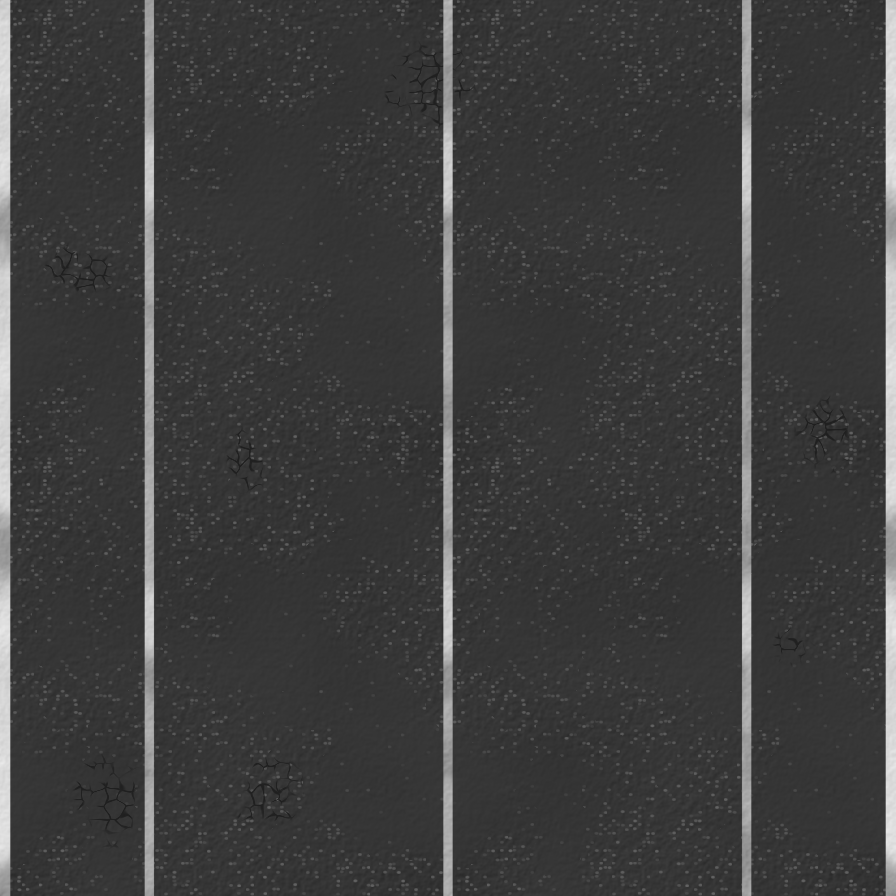
This texture is drawn by a three.js fragment shader. Its source:

```glsl
// Dark asphalt road surface with worn painted lane lines and small crack patches.
varying vec2 vUv;

const vec3 ASPHALT = vec3(0.203);
const vec3 STONE = vec3(0.43);
const vec3 CRACK = vec3(0.105);
const vec3 PAINT_WORN = vec3(0.57);
const vec3 PAINT_GREY = vec3(0.68);
const vec3 PAINT_FRESH = vec3(0.84);

const float TILES = 2.0;        // asphalt repeats across and down
const float LANES = 3.0;        // inner lines across
const float LINE_HALF = 0.0052;
const float EDGE_LINE = 0.0115;
const float SOFT = 0.0008;

float hash(vec2 p) {
  vec3 q = fract(p.xyx * 0.1031);
  q += dot(q, q.yzx + 33.33);
  return fract((q.x + q.y) * q.z);
}

vec2 hash2(vec2 p) {
  return vec2(hash(p), hash(p + 57.3));
}

// Value noise that wraps after the given number of cells
float noise(vec2 p, float period) {
  vec2 i = floor(p);
  vec2 f = fract(p);
  f = f * f * (3.0 - 2.0 * f);
  vec2 a = mod(i, period);
  vec2 b = mod(i + 1.0, period);
  return mix(mix(hash(a), hash(vec2(b.x, a.y)), f.x),
             mix(hash(vec2(a.x, b.y)), hash(b), f.x), f.y);
}

float fbm(vec2 p, float cells) {
  float sum = 0.0;
  float amp = 0.533;
  for (int i = 0; i < 4; i++) {
    sum += amp * noise(p * cells, cells);
    cells *= 2.0;
    amp *= 0.5;
  }
  return sum;
}

// Bumps lit from the upper left
float relief(vec2 p, float cells) {
  vec2 q = p * cells;
  return noise(q, cells) - noise(q + vec2(-0.5, 0.6), cells);
}

// Small bright stones, one possible in each cell
float stones(vec2 p, float cells, float density) {
  vec2 q = p * cells;
  vec2 id = mod(floor(q), cells);
  vec2 centre = 0.35 + 0.3 * hash2(id + 11.0);
  float dot1 = 1.0 - smoothstep(0.15, 0.55, length((fract(q) - centre) * vec2(0.8, 1.1)));
  return dot1 * step(1.0 - density, hash(id + 3.7)) * (0.3 + 0.7 * hash(id + 29.0));
}

// Gap between the two nearest cell points; zero along cell borders
float cellBorder(vec2 p) {
  vec2 id = floor(p);
  float near1 = 9.0;
  float near2 = 9.0;
  for (int y = -1; y <= 1; y++) {
    for (int x = -1; x <= 1; x++) {
      vec2 cell = id + vec2(float(x), float(y));
      float d = length(cell + 0.1 + 0.8 * hash2(cell) - p);
      near2 = min(near2, max(near1, d));
      near1 = min(near1, d);
    }
  }
  return near2 - near1;
}

// Scattered oval patches where the surface has broken
float crackPatch(vec2 uv, float cells, float wobble) {
  vec2 id = floor(uv * cells);
  vec2 centre = 0.3 + 0.4 * hash2(id + 7.0);
  vec2 radius = 0.09 + 0.15 * hash2(id + 19.0);
  float d = length((fract(uv * cells) - centre) / radius) + wobble;
  return (1.0 - smoothstep(0.7, 1.1, d)) * step(hash(id + 41.0), 0.4);
}

float band(float d, float halfWidth) {
  return 1.0 - smoothstep(halfWidth - SOFT, halfWidth + SOFT, d);
}

void main() {
  vec2 uv = vUv;
  vec2 tile = fract(uv * TILES);

  // Asphalt: broad stains, fine relief and drifts of stones
  float stain = fbm(tile, 4.0);
  float drift = smoothstep(0.42, 0.72, fbm(tile + 0.37, 5.0));
  float bump = relief(tile, 112.0) + 0.6 * relief(tile, 190.0);
  vec3 color = ASPHALT + 0.03 * (stain - 0.45) + bump * (0.014 + 0.022 * drift);
  color = mix(color, STONE, stones(tile, 104.0, 0.015 + 0.17 * drift) * (0.35 + 0.45 * drift));

  // Cracks
  vec2 warp = vec2(noise(uv * 90.0, 90.0), noise(uv * 90.0 + 31.0, 90.0)) - 0.5;
  float crack = 1.0 - smoothstep(0.04, 0.17, cellBorder(uv * 68.0 + 0.5 * warp));
  float broken = smoothstep(0.25, 0.45, noise(uv * 60.0, 60.0));
  color = mix(color, CRACK, 0.8 * crack * broken * crackPatch(uv, 5.0, 0.8 * warp.x));

  // Inner lines: grey paint with a fresher stretch in each tile
  float wear = fbm(uv, 20.0);
  float fresh = smoothstep(0.5, 0.57, tile.y) * (1.0 - smoothstep(0.66, 0.76, tile.y));
  vec3 innerPaint = mix(PAINT_WORN, PAINT_GREY, smoothstep(0.3, 0.65, wear));
  innerPaint = mix(innerPaint, PAINT_FRESH, 0.75 * fresh) + 0.05 * bump;
  float innerDist = abs(fract(uv.x * LANES) - 0.5) / LANES;
  color = mix(color, innerPaint, band(innerDist, LINE_HALF));

  // Border lines: bright paint with spaced worn stretches
  float wornDist = abs(fract((uv.y - 0.02) / 0.365 + 0.5) - 0.5) * 0.365;
  float worn = 1.0 - smoothstep(0.01, 0.06, wornDist + 0.06 * (wear - 0.5));
  vec3 edgePaint = mix(PAINT_FRESH, PAINT_WORN, 0.85 * worn) + 0.12 * (wear - 0.5) + 0.04 * bump;
  color = mix(color, edgePaint, band(min(uv.x, 1.0 - uv.x), EDGE_LINE));

  gl_FragColor = vec4(color, 1.0);
}
```
